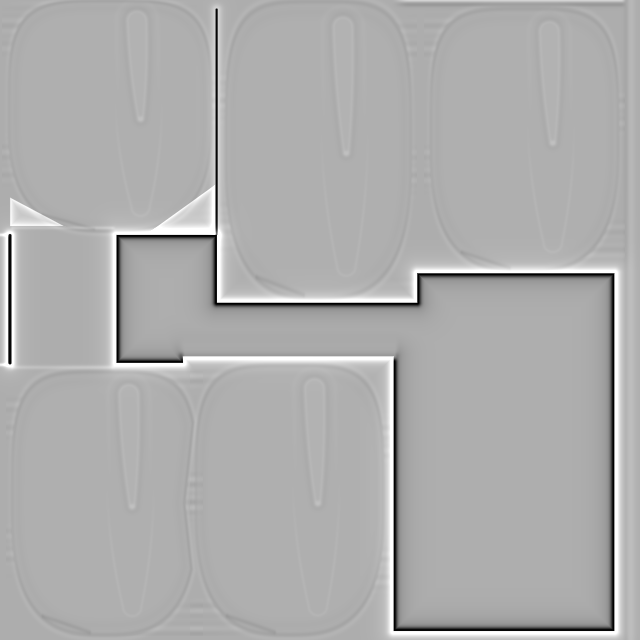
Write a Shadertoy shader that draws this texture map.

```glsl
// Grey relief map: five faint rounded nail shapes around a recessed panel with black and white edges.
const float BASE = 0.677;
const float RECESS_TONE = 0.670;
const float PX = 1.0 / 768.0;        // fine detail unit, a fraction of the canvas
const float WHITE_WIDTH = 6.0 * PX;
const float HALO_WIDTH = 10.0 * PX;
const float BLACK_WIDTH = 4.2 * PX;
const float SHADE_WIDTH = 9.0 * PX;
const float SLOT_X = 0.632;          // groove place, as a share of its nail
const float SLOT_TOP = 0.09;
const float SLOT_END = 0.51;

// Corners of the recess, origin at the upper left
const vec2 RECESS[12] = vec2[12](
    vec2(.182, .367), vec2(.339, .367), vec2(.339, .473), vec2(.652, .473),
    vec2(.652, .427), vec2(.960, .427), vec2(.960, .986), vec2(.615, .986),
    vec2(.615, .557), vec2(.286, .557), vec2(.286, .567), vec2(.182, .567));

// Nail bounds: left, top, right, bottom
const vec4 NAILS[5] = vec4[5](
    vec4(.013, .000, .331, .363), vec4(.352, .000, .643, .468),
    vec4(.672, .012, .967, .425), vec4(.018, .579, .308, .994),
    vec4(.305, .569, .600, .994));

float ridge(float d, float w) { return exp(-d * d / (w * w)); }

float segmentDist(vec2 p, vec2 a, vec2 b) {
    vec2 v = b - a;
    return length(p - a - v * clamp(dot(p - a, v) / dot(v, v), 0.0, 1.0));
}

float taperDist(vec2 p, vec2 a, vec2 b, float ra, float rb) {
    vec2 v = b - a;
    float h = clamp(dot(p - a, v) / dot(v, v), 0.0, 1.0);
    return length(p - a - v * h) - mix(ra, rb, h * h);
}

float recessDist(vec2 p) {
    float d = 10.0, side = 1.0;
    for (int i = 0; i < 12; i++) {
        vec2 a = RECESS[i], b = RECESS[(i + 11) % 12];
        d = min(d, segmentDist(p, a, b));
        if ((a.y > p.y) != (b.y > p.y) &&
            p.x < a.x + (p.y - a.y) * (b.x - a.x) / (b.y - a.y)) side = -side;
    }
    return d * side;
}

// Faint relief of one nail: rim, groove and lower loop
float nailRelief(vec2 p, vec4 box, bool notched) {
    vec2 size = box.zw - box.xy, u = (p - box.xy) / size;
    vec2 q = abs(u * 2.0 - 1.0);
    float n = mix(4.0, 2.8, smoothstep(0.3, 0.7, u.y));
    float d = (pow(pow(q.x, n) + pow(q.y, n), 1.0 / n) - 1.0) * size.x * 0.5;
    if (notched) d = max(d, p.x - 0.289 - 0.017 * min(abs(p.y - 0.786) / 0.155, 1.0));
    float inside = 1.0 - smoothstep(-PX, PX, d);
    float rim = mix(0.5, 1.0, smoothstep(0.3, 0.8, q.y));
    if (notched) rim = max(rim, smoothstep(0.8, 0.95, u.x));
    float tone = rim * (0.03 * ridge(d - 2.0 * PX, 2.5 * PX) - 0.045 * ridge(d + PX, 2.0 * PX));
    tone += inside * (0.008 - 0.010 * ridge(d + 9.0 * PX, 4.0 * PX));

    vec2 top = box.xy + size * vec2(SLOT_X, SLOT_TOP);
    vec2 tip = box.xy + size * vec2(SLOT_X + 0.018, SLOT_END);
    float slot = taperDist(p, top, tip, 11.5 * PX, 3.0 * PX);
    tone += 0.022 * ridge(slot, 2.2 * PX) - 0.016 * ridge(slot - 4.0 * PX, 3.0 * PX);
    tone += 0.012 * (1.0 - smoothstep(-PX, PX, slot));
    tone += 0.05 * ridge(length(p - tip), 3.0 * PX);

    vec2 low = box.xy + size * vec2(SLOT_X + 0.018, 0.89);
    float loopDist = taperDist(p, mix(top, low, 0.4), low, 28.0 * PX, 11.0 * PX);
    tone += 0.020 * ridge(loopDist, 2.0 * PX) * smoothstep(0.35, 0.75, u.y);
    float sheath = taperDist(p, top, low, 25.0 * PX, 20.0 * PX);
    tone += 0.010 * ridge(sheath, 3.0 * PX) * (1.0 - smoothstep(0.2, 0.5, u.y));

    // Crease at the lower left and streaks in the margin
    float crease = segmentDist(u, vec2(.17, .925), vec2(.42, .985)) * size.x;
    tone -= 0.05 * ridge(crease, 2.0 * PX);
    float margin = step(q.x, 1.06) * step(q.y, 1.0) * (1.0 - inside);
    float patches = smoothstep(0.0, 1.0, sin(p.y * 31.0 + p.x * 9.0));
    tone += margin * patches * 0.010 * (sin(p.y * 430.0) + sin(p.y * 271.0));
    return tone;
}

// Bright filler corner, most intense along its rim
float cornerGlow(float d) {
    return (1.0 - smoothstep(-PX, PX, d)) * (0.08 + 0.26 * exp(min(d, 0.0) / (5.0 * PX)));
}

// Black vertical seam between white flanks
float seam(float tone, vec2 p, vec3 line, float width, float glow) {
    float d = segmentDist(p, line.xy, line.xz);
    tone += glow * (ridge(d, 6.0 * PX) + 0.3 * exp(-d / HALO_WIDTH));
    return mix(tone, 0.02, 1.0 - smoothstep(width - PX, width + PX, d));
}

void mainImage(out vec4 fragColor, in vec2 fragCoord) {
    vec2 p = fragCoord / iResolution.xy;
    p.y = 1.0 - p.y;
    float tone = BASE;
    for (int i = 0; i < 5; i++) tone += nailRelief(p, NAILS[i], i == 3);

    // Filler corners beneath the first nail
    float leftCorner = max(max(0.016 - p.x, p.y - 0.353), 0.309 + (p.x - 0.016) * 0.53 - p.y);
    float rightCorner = max(max(p.x - 0.336, p.y - 0.364), 0.289 + (0.336 - p.x) * 0.72 - p.y);
    tone += cornerGlow(leftCorner) + cornerGlow(rightCorner);

    // Small square's faint rims, right strip and upper border
    float square = smoothstep(.015, .02, p.x) * (1.0 - smoothstep(.175, .182, p.x));
    tone += square * 0.07 * (ridge(p.y - .356, 2.0 * PX) + ridge(p.y - .574, 2.5 * PX));
    tone += 0.04 * ridge(p.x - 0.986, 5.0 * PX) - 0.03 * ridge(p.x - 0.978, 3.0 * PX);
    float border = smoothstep(.61, .64, p.x) * (1.0 - smoothstep(.97, .98, p.x));
    tone += border * (0.16 * ridge(p.y, 2.5 * PX) - 0.08 * ridge(p.y - .007, 3.0 * PX));

    // Seams
    tone = seam(tone, p, vec3(.0155, .368, .567), 2.0 * PX, 0.42);
    tone = seam(tone, p, vec3(.3385, .015, .366), 1.3 * PX, 0.13);
    float stub = min(segmentDist(p, vec2(0, .367), vec2(.012, .367)),
                     segmentDist(p, vec2(0, .570), vec2(.012, .570)));
    tone += 0.22 * ridge(stub, 2.0 * PX);

    // Recess: white outer lip, black inner edge, softer along the lower tile's top
    float d = recessDist(p);
    float lip = tone + 0.27 * ridge(d, WHITE_WIDTH) + 0.19 * exp(-abs(d) / HALO_WIDTH);
    float soft = smoothstep(.275, .29, p.x) * (1.0 - smoothstep(.616, .626, p.x))
               * smoothstep(.52, .54, p.y) * (1.0 - smoothstep(.556, .566, p.y));
    float shade = 0.57 * ridge(d, BLACK_WIDTH) + 0.21 * exp(-abs(d) / SHADE_WIDTH);
    float floorTone = RECESS_TONE + 0.012 * smoothstep(0.0, 0.08, -d) - shade * (1.0 - 0.9 * soft);
    tone = mix(floorTone, lip, smoothstep(-PX, PX, d));
    fragColor = vec4(vec3(clamp(tone, 0.0, 1.0)), 1.0);
}
```
